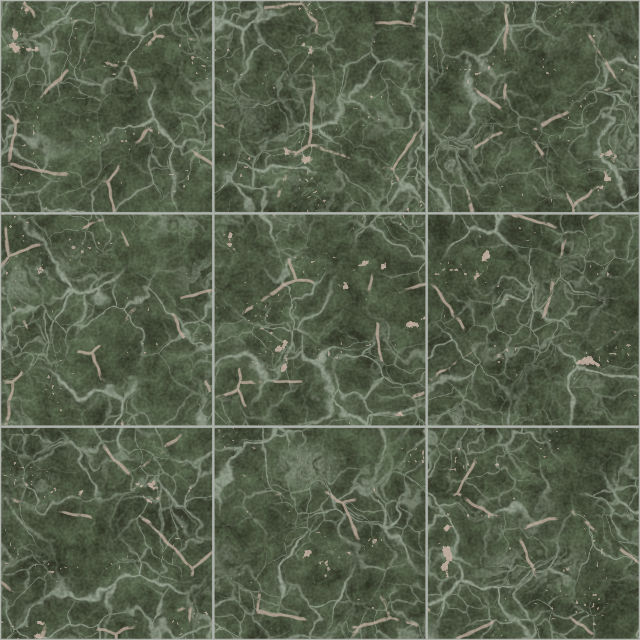
This texture is drawn by a WebGL 1 fragment shader. Its source:

```glsl
precision highp float;

uniform vec2 u_resolution;

#define TILES 3.0
#define GROUT_HALF_WIDTH 0.0058
#define VEIN_WIDTH 0.013
#define DARK_STONE vec3(0.185, 0.200, 0.145)
#define GREEN_STONE vec3(0.375, 0.445, 0.335)
#define VEIN_COLOR vec3(0.610, 0.655, 0.590)
#define PINK_COLOR vec3(0.760, 0.685, 0.630)
#define GROUT_COLOR vec3(0.690, 0.705, 0.680)

vec2 hash2(vec2 p) {
  vec3 q = fract(p.xyx * vec3(0.1031, 0.1030, 0.0973));
  q += dot(q, q.yzx + 33.33);
  return fract((q.xx + q.yz) * q.zy);
}

float cornerGradient(vec2 cell, vec2 offset) {
  float angle = 6.28318 * hash2(cell).x;
  return dot(vec2(cos(angle), sin(angle)), offset);
}

float gradientNoise(vec2 p) {
  vec2 i = floor(p), f = fract(p);
  vec2 u = f * f * f * (f * (f * 6.0 - 15.0) + 10.0);
  vec2 e = vec2(1.0, 0.0);
  float low = mix(cornerGradient(i, f), cornerGradient(i + e.xy, f - e.xy), u.x);
  float high = mix(cornerGradient(i + e.yx, f - e.yx), cornerGradient(i + e.xx, f - e.xx), u.x);
  return mix(low, high, u.y);
}

float fbm(vec2 p) {
  float sum = 0.0, amplitude = 1.0;
  for (int i = 0; i < 4; i++) {
    sum += amplitude * gradientNoise(p);
    p = mat2(1.6, 1.2, -1.2, 1.6) * p + 7.3;
    amplitude *= 0.5;
  }
  return sum;
}

// x: distance to the nearest cell border, y: random value of the cell
vec2 cells(vec2 p) {
  vec2 i = floor(p), f = fract(p);
  vec2 nearest = vec2(8.0), second = vec2(8.0);
  float id = 0.0;
  for (int y = -1; y <= 1; y++) {
    for (int x = -1; x <= 1; x++) {
      vec2 g = vec2(float(x), float(y));
      vec2 h = hash2(i + g);
      vec2 r = g + 0.05 + 0.9 * h - f;
      if (dot(r, r) < dot(nearest, nearest)) {
        second = nearest;
        nearest = r;
        id = fract(h.x * 7.0 + h.y * 13.0);
      } else if (dot(r, r) < dot(second, second)) {
        second = r;
      }
    }
  }
  float border = dot(0.5 * (nearest + second), normalize(second - nearest));
  return vec2(border, id);
}

// Cracked network whose width and strength drift along its length
float veins(vec2 p, float scale, float width) {
  float d = cells(p * scale).x / scale;
  float strength = smoothstep(-0.3, 0.35, gradientNoise(p * 2.7 + scale * 5.0));
  float w = width * (0.9 + 0.9 * gradientNoise(p * 6.0 + scale));
  float core = 1.0 - smoothstep(0.15 * w, w, d);
  return strength * (0.65 * core + 0.28 * exp(-d / (2.2 * w)));
}

vec3 marble(vec2 p, float tileTone) {
  vec2 bend = vec2(fbm(p * 3.0), fbm(p * 3.0 + 19.0));
  vec2 jag = vec2(gradientNoise(p * 17.0), gradientNoise(p * 17.0 + 41.0));

  // Mottled, grainy ground
  float cloud = fbm(p * 3.5 + 60.0);
  float mottle = fbm(p * 13.0 + 0.5 * bend);
  float grain = cells(p * 24.0 + 1.5 * jag).y - 0.5;
  float speckle = gradientNoise(p * 67.0);
  float tone = 0.48 + tileTone + 0.36 * cloud + 0.38 * mottle + 0.24 * grain + 0.32 * speckle;
  vec3 color = mix(DARK_STONE, GREEN_STONE, clamp(tone, 0.0, 1.15));

  // Pale veins at three scales, with smoky folds between them
  vec2 q = p + 0.13 * bend + 0.018 * jag;
  float pale = veins(q, 2.6, VEIN_WIDTH * 1.35);
  pale = max(pale, 0.85 * veins(q + 11.0, 5.0, VEIN_WIDTH));
  pale = max(pale, 0.65 * veins(q + 23.0, 9.0, VEIN_WIDTH * 0.7));
  float fold = 1.0 - smoothstep(0.0, 0.3, abs(fbm(q * 6.0 + bend)));
  float smoke = smoothstep(0.18, 0.55, gradientNoise(p * 2.3 + 31.0));
  pale = max(pale, 0.65 * fold * smoke);
  color = mix(color, VEIN_COLOR, pale * (0.92 + 0.3 * speckle));

  // Pink inclusions: ragged patches, scattered specks, broken hairlines
  float ragged = fbm(p * 17.0 + 80.0);
  float patches = gradientNoise(p * 3.7 + 50.0) + 0.42 * ragged;
  float specks = gradientNoise(p * 51.0 + 9.0) + 0.5 * gradientNoise(p * 5.0 + 70.0);
  float hairline = cells((p + 0.012 * jag) * 1.9 + 90.0).x / 1.9;
  float broken = smoothstep(0.05, 0.2, gradientNoise(p * 4.5 + 15.0) + 0.3 * ragged);
  float pink = smoothstep(0.56, 0.64, patches);
  pink = max(pink, 0.8 * smoothstep(0.56, 0.68, specks));
  pink = max(pink, 0.85 * broken * (1.0 - smoothstep(0.003, 0.011, hairline)));
  return mix(color, PINK_COLOR * (1.0 + 0.08 * speckle), 0.92 * pink);
}

void main() {
  vec2 grid = TILES * gl_FragCoord.xy / u_resolution;
  vec2 tile = floor(grid), local = fract(grid);
  vec2 random = hash2(tile + 4.0);
  vec3 color = marble(local + random * 37.0 + tile * 5.0, 0.12 * (random.x - 0.5));

  // Grout
  vec2 side = min(local, 1.0 - local);
  float soft = 0.75 * TILES / min(u_resolution.x, u_resolution.y);
  float edge = min(side.x, side.y) - GROUT_HALF_WIDTH;
  color = mix(GROUT_COLOR, color, smoothstep(-soft, soft, edge));

  gl_FragColor = vec4(color, 1.0);
}
```
